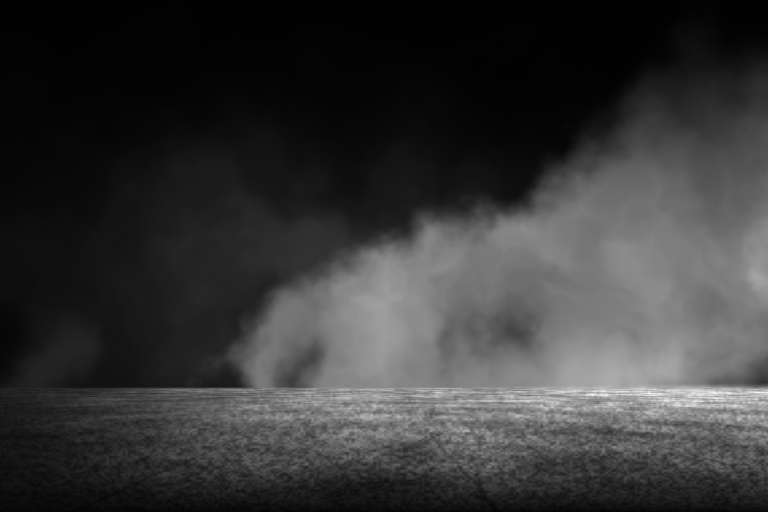
Give the GLSL for this background, as a Shadertoy shader.

```glsl
const float HORIZON = 0.242;      // height of the floor's far edge
const float WARP = 0.24;          // how far turbulence bends the smoke
const float HAZE_LEVEL = 0.20;    // dim smoke at the back
const float SMOKE_LEVEL = 0.48;   // lit smoke at the front
const float FLOOR_LEVEL = 0.58;
const float GRAIN = 0.55;         // floor roughness
const vec2 HAZE_CENTRE = vec2(0.70, 0.40);
const vec2 GLOW_CENTRE = vec2(1.42, 0.25);

// Smoke billows: centre and radius
const int BILLOWS = 5;
const vec3 billow[BILLOWS] = vec3[](
    vec3(0.58, 0.30, 0.12), vec3(0.74, 0.30, 0.22), vec3(1.08, 0.36, 0.24),
    vec3(1.30, 0.50, 0.26), vec3(1.52, 0.58, 0.27));

// Local shading: centre, radius and strength (negative is shadow)
const int ACCENTS = 8;
const vec4 accent[ACCENTS] = vec4[](
    vec4(1.02, 0.31, 0.050, -0.48), vec4(0.57, 0.26, 0.055, -0.55),
    vec4(1.36, 0.34, 0.040, -0.30), vec4(0.92, 0.33, 0.045, -0.22),
    vec4(1.40, 0.62, 0.120, -0.25), vec4(1.27, 0.49, 0.060, 0.25),
    vec4(1.46, 0.47, 0.050, 0.35), vec4(0.72, 0.40, 0.100, 0.12));

float hash(vec2 p) {
    vec3 q = fract(p.xyx * 0.1031);
    q += dot(q, q.yzx + 33.33);
    return fract((q.x + q.y) * q.z);
}

float noise(vec2 p) {
    vec2 i = floor(p), f = fract(p);
    f = f * f * (3.0 - 2.0 * f);
    return mix(mix(hash(i), hash(i + vec2(1, 0)), f.x),
               mix(hash(i + vec2(0, 1)), hash(i + vec2(1, 1)), f.x), f.y);
}

float fbm(vec2 p) {
    float sum = 0.0, amp = 0.5;
    for (int i = 0; i < 5; i++) {
        sum += amp * noise(p);
        p = mat2(1.6, 1.2, -1.2, 1.6) * p + 7.3;
        amp *= 0.5;
    }
    return sum;
}

float smoothMin(float a, float b, float k) {
    float h = max(k - abs(a - b), 0.0) / k;
    return min(a, b) - h * h * k * 0.25;
}

float glow(vec2 p, vec2 centre, vec2 radius) {
    vec2 d = (p - centre) / radius;
    return exp(-dot(d, d));
}

float smoke(vec2 p) {
    vec2 bend = vec2(fbm(p * 6.0 + 3.0), fbm(p * 6.0 + 41.0)) - 0.5;
    vec2 q = p + WARP * bend;
    float texture1 = fbm(q * 5.0 + 11.0);

    // Back haze, with a faint wisp at the far left
    float haze = HAZE_LEVEL * glow(q, HAZE_CENTRE, vec2(0.44, 0.23));
    haze += 0.09 * glow(q, vec2(0.06, 0.30), vec2(0.08, 0.09));
    haze += 0.05 * glow(q, vec2(0.40, 0.55), vec2(0.40, 0.20));
    haze *= 0.35 + 1.3 * texture1;

    // Front bank, softer toward the upper right
    float d = 1.0;
    for (int i = 0; i < BILLOWS; i++)
        d = smoothMin(d, length(q - billow[i].xy) - billow[i].z, 0.04);
    float soft = mix(0.045, 0.15, smoothstep(0.95, 1.5, p.x));
    float cover = smoothstep(soft, -soft * 1.2, d);
    float tone = SMOKE_LEVEL * (0.68 + 0.75 * texture1);
    tone *= 1.0 - 0.55 * smoothstep(0.50, 0.92, p.y);
    for (int i = 0; i < ACCENTS; i++)
        tone *= 1.0 + accent[i].w * glow(q, accent[i].xy, accent[i].zz * vec2(0.9, 1.2));
    tone += 0.30 * glow(p, GLOW_CENTRE, vec2(0.38, 0.10));
    return 0.008 + mix(haze, tone, cover);
}

float ground(vec2 p) {
    float t = clamp(p.y / HORIZON, 0.0, 1.0);
    float depth = 1.0 / (1.08 - t);
    vec2 g = vec2((p.x - 0.75) * depth, depth);

    // Light falls off toward the viewer and the left
    float light = mix(0.16, 1.0, smoothstep(-0.05, 0.75, p.x));
    float tone = 0.025 + FLOOR_LEVEL * pow(t, 0.85) * light;
    tone += 0.22 * glow(p, GLOW_CENTRE, vec2(0.40, 0.055));
    tone += 0.10 * glow(p, vec2(0.94, 0.10), vec2(0.07, 0.05));
    tone *= 1.0 - 0.50 * glow(p, vec2(0.72, 0.05), vec2(0.17, 0.03));

    // Stains, worn streaks, seams and speckle
    float stain = fbm(g * vec2(3.0, 2.2) + 5.0);
    float streak = fbm(p * vec2(6.0, 55.0) + 19.0);
    tone *= 0.42 + 0.65 * stain + 0.55 * streak;
    float seam = abs(fract(g.x * 1.3 + 0.07 * stain + 0.2) - 0.5);
    tone *= 1.0 - 0.30 * smoothstep(0.014, 0.003, seam) * (1.0 - t);
    float speckle = noise(p * vec2(190.0, 260.0)) + noise(p * vec2(90.0, 150.0)) - 1.0;
    return tone * (1.0 + GRAIN * speckle * (1.0 - 0.8 * t * t));
}

void mainImage(out vec4 fragColor, in vec2 fragCoord) {
    vec2 p = fragCoord / iResolution.xy * vec2(1.5, 1.0);
    float edge = mix(0.003, 0.012, smoothstep(0.8, 1.5, p.x));
    float value = mix(ground(p), smoke(p), smoothstep(-edge, edge, p.y - HORIZON));
    fragColor = vec4(vec3(clamp(value, 0.0, 1.0)), 1.0);
}
```
